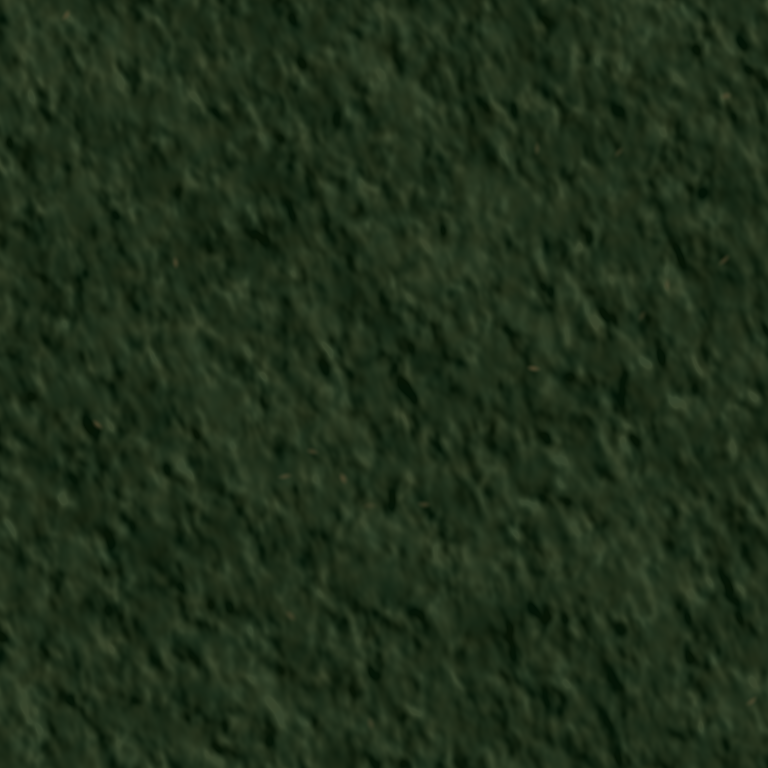
This texture is drawn by a Shadertoy shader. Its source:

```glsl
// Dense dark green turf: side-lit tufts with diagonal shadows and sparse straw flecks.

const vec3 MEAN_GREEN = vec3(0.120, 0.180, 0.100);
const vec3 TONE_STEP = vec3(0.033, 0.033, 0.026);   // colour change per unit of tone
const vec3 OLIVE_SHIFT = vec3(0.018, 0.002, -0.004);
const vec3 STRAW = vec3(0.38, 0.33, 0.22);

const float LEAN = -0.9;           // direction of the tufts, in radians
const float LEAN_STEP = 0.12;      // finer layers stand steeper
const float STRETCH = 1.4;         // tuft length over tuft width
const float LIGHT_SHIFT = 0.5;     // distance to the shading neighbour, in cells
const float TONE_GAIN = 3.5;
const float TONE_LIMIT = 3.0;
const float PATCH_SCALE = 21.0;    // spots of stronger and weaker contrast
const float PATCH_AMOUNT = 1.3;
const float TAIL = 0.09;           // deepens pits and lifts tips
const float WARP_SCALE = 26.0;
const float WARP_AMOUNT = 0.004;
const float HUE_SCALE = 44.0;
const float FLECK_SCALE = 28.0;
const float FLECK_SHARE = 0.025;

// Layers from broad patches to single blades: cells per canvas, weight, relief.
const int LAYERS = 5;
const float SCALES[LAYERS] = float[](5.0, 16.0, 33.0, 58.0, 98.0);
const float WEIGHTS[LAYERS] = float[](0.32, 0.55, 0.76, 0.80, 0.34);
const float RELIEFS[LAYERS] = float[](0.0, 0.2, 0.55, 0.6, 0.4);

vec2 hash2(vec2 cell) {
    uvec2 q = uvec2(ivec2(cell)) * uvec2(1597u, 3812u) + uvec2(7919u, 104u);
    uint n = q.x * 40503u ^ q.y * 30011u;
    n = (n ^ (n >> 15)) * 73244475u;
    n = (n ^ (n >> 16)) * 73244475u;
    n ^= n >> 16;
    return vec2(n & 65535u, n >> 16) / 65536.0;
}

float cornerSlope(vec2 cell, vec2 corner, vec2 f) {
    float angle = 6.28319 * hash2(cell + corner).x;
    return dot(vec2(cos(angle), sin(angle)), f - corner);
}

float gradientNoise(vec2 p) {
    vec2 cell = floor(p), f = p - cell;
    vec2 w = f * f * f * (f * (f * 6.0 - 15.0) + 10.0);
    float low = mix(cornerSlope(cell, vec2(0, 0), f), cornerSlope(cell, vec2(1, 0), f), w.x);
    float high = mix(cornerSlope(cell, vec2(0, 1), f), cornerSlope(cell, vec2(1, 1), f), w.x);
    return mix(low, high, w.y);
}

mat2 rotation(float angle) {
    float c = cos(angle), s = sin(angle);
    return mat2(c, -s, s, c);
}

// Sum of noise layers; each is shaded by its neighbour across the tuft.
float turfTone(vec2 p) {
    float contrast = 1.0 + PATCH_AMOUNT * gradientNoise(p * PATCH_SCALE + 211.4);
    float tone = 0.0;
    for (int i = 0; i < LAYERS; i++) {
        float turn = LEAN + LEAN_STEP * (1.0 - float(i));
        vec2 q = rotation(turn) * p * SCALES[i];
        q.x /= STRETCH;
        q += 31.7 * float(i + 1);
        float shade = gradientNoise(q) - RELIEFS[i] * gradientNoise(q + vec2(0.0, LIGHT_SHIFT));
        tone += WEIGHTS[i] * shade * (i > 1 ? contrast : 1.0);
    }
    tone *= TONE_GAIN;
    return tone * (1.0 - TAIL + TAIL * abs(tone));
}

// One short soft blade in a few of the cells.
float straw(vec2 p) {
    vec2 q = p * FLECK_SCALE;
    vec2 cell = floor(q);
    vec2 chance = hash2(cell + 517.0);
    vec2 place = 0.35 + 0.3 * hash2(cell + 211.0);
    vec2 d = rotation(6.28319 * chance.y) * (q - cell - place);
    float blade = 1.0 - smoothstep(0.0, 0.32, length(d * vec2(1.0, 1.7)));
    return blade * step(chance.x, FLECK_SHARE) * mix(0.25, 0.65, chance.y);
}

void mainImage(out vec4 fragColor, in vec2 fragCoord) {
    vec2 uv = fragCoord / iResolution.y;

    // Loosen the outlines
    vec2 bend = vec2(gradientNoise(uv * WARP_SCALE + 3.3),
                     gradientNoise(uv * WARP_SCALE + 67.9));
    vec2 p = uv + WARP_AMOUNT * bend;

    // Light and shade
    float tone = clamp(turfTone(p), -TONE_LIMIT, TONE_LIMIT);
    vec3 color = MEAN_GREEN + TONE_STEP * tone;

    // Olive and bluish grains
    float hue = gradientNoise(p * HUE_SCALE + 140.2) + 0.6 * gradientNoise(p * HUE_SCALE * 0.4 + 90.6);
    color += OLIVE_SHIFT * hue;

    // Dry blades
    color = mix(color, STRAW, straw(p));

    fragColor = vec4(clamp(color, 0.0, 1.0), 1.0);
}
```
